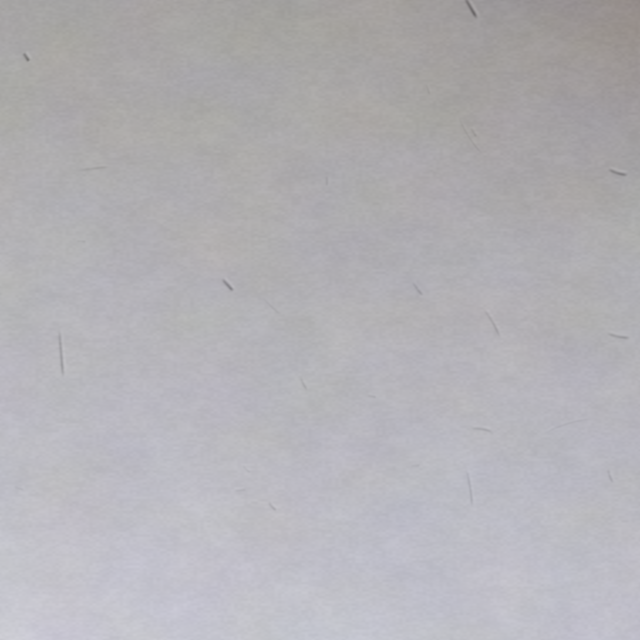
Give the GLSL for this texture, as a WebGL 1 fragment shader.

```glsl
precision highp float;
// Smooth grey painted wall: soft light from below, faint grain and a few scratches.
uniform vec2 u_resolution;

const int SCRATCH_COUNT = 26;
const vec3 LOWER_PAINT = vec3(0.764, 0.764, 0.802);
const vec3 UPPER_PAINT = vec3(0.642, 0.632, 0.626);
const vec3 CORNER_SHADE = vec3(0.050, 0.066, 0.064);
const vec3 VIOLET_TINT = vec3(-0.004, -0.006, 0.018);
const vec3 WARM_TINT = vec3(0.010, -0.003, -0.002);

float hash(vec2 p) {
  vec3 q = fract(vec3(p.xyx) * 0.1031);
  q += dot(q, q.yzx + 33.33);
  return fract((q.x + q.y) * q.z);
}

float valueNoise(vec2 p) {
  vec2 cell = floor(p);
  vec2 f = fract(p);
  f = f * f * (3.0 - 2.0 * f);
  float low = mix(hash(cell), hash(cell + vec2(1.0, 0.0)), f.x);
  float high = mix(hash(cell + vec2(0.0, 1.0)), hash(cell + vec2(1.0, 1.0)), f.x);
  return mix(low, high, f.y);
}

// Layered noise centred on zero, about -0.5 to 0.5.
float cloud(vec2 p) {
  float sum = 0.0;
  float weight = 0.5;
  for (int i = 0; i < 4; i++) {
    sum += weight * (valueNoise(p) - 0.5);
    p = mat2(0.8, 0.6, -0.6, 0.8) * p * 2.0 + 17.3;
    weight *= 0.5;
  }
  return sum;
}

// Broad fall of light, darker and warmer towards the upper right.
vec3 wallLight(vec2 uv) {
  vec3 paint = mix(LOWER_PAINT, UPPER_PAINT, uv.y);
  paint += 0.024 * (0.5 - uv.x);
  float corner = smoothstep(0.6, 1.05, uv.x) * smoothstep(0.55, 1.05, uv.y);
  return paint - CORNER_SHADE * corner;
}

// Fine texture, drawn out slightly sideways.
float grain(vec2 uv) {
  float streaks = valueNoise(uv * vec2(80.0, 220.0)) - 0.5;
  float specks = valueNoise(uv * vec2(190.0, 270.0) + 41.0) - 0.5;
  float dapples = cloud(uv * vec2(34.0, 52.0) + 9.0);
  return 0.015 * streaks + 0.022 * specks + 0.026 * dapples;
}

// A bent groove: dark line with a thin, faintly lit rim on one side.
float scratch(vec2 p, float angle, float halfLength, float bend, float width) {
  vec2 along = vec2(cos(angle), sin(angle));
  vec2 q = vec2(dot(p, along), dot(p, vec2(-along.y, along.x)));
  float t = q.x / halfLength;
  float offset = (q.y - bend * halfLength * t * t) / width;
  float span = 1.0 - smoothstep(0.45, 1.0, abs(t));
  float groove = exp(-offset * offset);
  float rim = exp(-(offset - 1.9) * (offset - 1.9));
  return span * (0.22 * rim - groove * (0.85 + 0.35 * t));
}

// Scattered marks, a few long and bold, most short and faint.
float scratches(vec2 uv) {
  float sum = 0.0;
  for (int i = 0; i < SCRATCH_COUNT; i++) {
    float id = float(i) + 1.0;
    vec2 centre = vec2(hash(vec2(id, 53.7)), 1.0 - 0.8 * hash(vec2(id, 68.1)));
    float turn = hash(vec2(id, 15.3));
    float steep = step(0.5, hash(vec2(id, 21.9)));
    float angle = mix(0.7 * turn - 0.35, -0.6 - turn, steep);
    float size = hash(vec2(id, 29.2));
    float halfLength = mix(0.008, 0.046, size * size);
    float bend = 0.3 * (hash(vec2(id, 35.6)) - 0.5);
    float boldness = hash(vec2(id, 44.8));
    float depth = mix(0.03, 0.20, boldness * boldness * boldness);
    float width = mix(0.0018, 0.0027, boldness);
    sum += depth * scratch(uv - centre, angle, halfLength, bend, width);
  }
  return sum;
}

void main() {
  vec2 uv = gl_FragCoord.xy / u_resolution;
  vec3 color = wallLight(uv);

  // Uneven paint: soft patches and drifting violet and warm tints.
  color += 0.030 * cloud(uv * vec2(7.0, 8.0) + 3.0);
  color += 0.026 * cloud(uv * vec2(15.0, 20.0) + 83.0);
  color += VIOLET_TINT * 2.0 * cloud(uv * vec2(10.0, 16.0) + 27.0);
  color += WARM_TINT * 1.6 * cloud(uv * vec2(9.0, 10.0) + 58.0);

  // Pale blotches near the lower left.
  float lowerLeft = (1.0 - smoothstep(0.0, 0.45, uv.x)) * (1.0 - smoothstep(0.0, 0.4, uv.y));
  color += 0.016 * lowerLeft * smoothstep(0.0, 0.25, cloud(uv * 14.0 + 71.0));

  color += grain(uv) + scratches(uv);
  gl_FragColor = vec4(clamp(color, 0.0, 1.0), 1.0);
}
```
